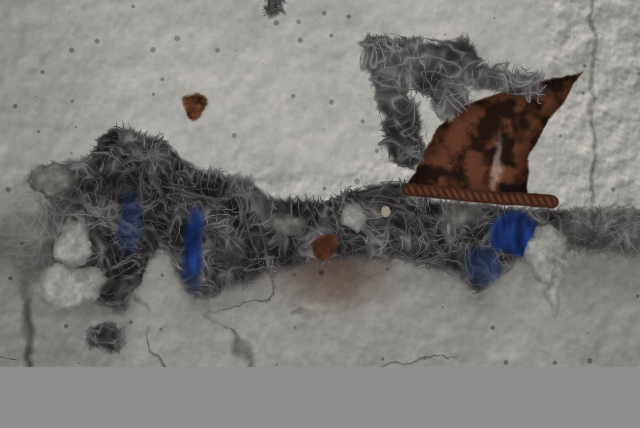
Write a Shadertoy shader that draws this texture.

```glsl
// Cracked concrete wall: a gap stuffed with dark fibres, a rusted plate with a ribbed bar, a grey footer.
const float FOOTER_TOP = .1426, UPPER_TONE = .645, LOWER_TONE = .545;
const vec3 FOOTER = vec3(.555), CONCRETE = vec3(1.012, 1, .965), BLUE = vec3(.09, .17, .38);
const vec3 FIBRE_DARK = vec3(.085, .08, .08), FIBRE_LIGHT = vec3(.47, .46, .46);
const vec3 RUST_DARK = vec3(.13, .085, .07), RUST = vec3(.37, .22, .15);

// Gap outline (top, bottom), sampled evenly across the width
const vec2 GAP[17] = vec2[17](vec2(.545, .4), vec2(.61, .35), vec2(.625, .307), vec2(.703, .277),
  vec2(.678, .414), vec2(.6, .301), vec2(.586, .336), vec2(.535, .371), vec2(.531, .391),
  vec2(.561, .398), vec2(.578, .398), vec2(.531, .375), vec2(.521, .32), vec2(.512, .395),
  vec2(.512, .418), vec2(.512, .414), vec2(.512, .404));
// Clumps: segment ends
const vec4 CLUMPS[4] = vec4[4](vec4(.893, .875, .957, .655), vec4(.91, .86, 1.085, .86),
  vec4(1.085, .835, 1.25, .8), vec4(1.01, .82, 1.05, .775));
// Ellipses: centre, radii
const vec4 CHUNKS[8] = vec4[8](vec4(.165, .336, .08, .05), vec4(.175, .432, .04, .048),
  vec4(.83, .495, .028, .038), vec4(1.285, .405, .055, .065), vec4(1.302, .33, .021, .065),
  vec4(.125, .575, .06, .045), vec4(.676, .475, .05, .032), vec4(1.075, .5, .045, .025));
const vec4 RAGS[4] = vec4[4](vec4(.453, .42, .024, .09), vec4(.305, .475, .024, .07),
  vec4(1.205, .455, .057, .05), vec4(1.13, .375, .045, .05));

float hash(vec2 p) {
  vec3 q = fract(p.xyx * .1031);
  q += dot(q, q.yzx + 33.33);
  return fract((q.x + q.y) * q.z);
}
float noise(vec2 p) {
  vec2 i = floor(p), f = fract(p), e = vec2(1, 0);
  f *= f * (3. - 2. * f);
  return mix(mix(hash(i), hash(i + e), f.x), mix(hash(i + e.yx), hash(i + 1.), f.x), f.y);
}
float fbm(vec2 p) {
  float sum = 0., amp = .5;
  for (int i = 0; i < 5; i++, amp *= .5) {
    sum += amp * noise(p);
    p = mat2(1.6, 1.2, -1.2, 1.6) * p + 7.3;
  }
  return sum;
}

// Shapes: positive inside
float cover(float d, float soft) { return smoothstep(-soft, soft, d); }
float ellipse(vec2 p, vec4 e) { return (1. - length((p - e.xy) / e.zw)) * min(e.z, e.w); }
float capsule(vec2 p, vec4 s, float r) {
  vec2 d = s.zw - s.xy, q = p - s.xy;
  return r - length(q - d * clamp(dot(q, d) / dot(d, d), 0., 1.));
}
float plate(vec2 p) {
  float sides = min(p.x - .63 - .57 * p.y, 1.236 + .63 * max(p.y - .629, 0.) - p.x);
  return min(sides, min(.451 + .28 * p.x - p.y, p.y - .54));
}

// Curled strands running in several directions
float fibres(vec2 p) {
  float strands = 0.;
  p += .05 * vec2(fbm(p * 12.), fbm(p * 12. + 40.));
  for (float k = 0.; k < 5.; k++) {
    float s = sin(.4 + 1.3 * k), c = cos(.4 + 1.3 * k);
    vec2 q = mat2(c, s, -s, c) * p * vec2(75, 16) + 17. * k;
    float ridge = pow(1. - abs(2. * noise(q) - 1.), 5.);
    strands = max(strands, ridge * noise(p * 24. + 9. * k));
  }
  return strands;
}

void mainImage(out vec4 fragColor, in vec2 fragCoord) {
  vec2 p = fragCoord / iResolution.xy * vec2(1.5, 1);
  float px = 1. / iResolution.y, broad = fbm(p * 5.), grain = fbm(p * 60.);
  vec2 w = p + .035 * (vec2(fbm(p * 22.), fbm(p * 22. + 30.)) - .48);
  float t = clamp(w.x / 1.5, 0., .9999) * 16.;
  vec2 gap = mix(GAP[int(t)], GAP[int(t) + 1], smoothstep(0., 1., fract(t)));

  // Concrete: tone, relief, cracks and pits
  float upper = smoothstep(.36, .56, p.y);
  float broken = max(smoothstep(.1, 0., abs(p.y - gap.x)) * smoothstep(.5, .65, p.x),
    smoothstep(1.23, 1.32, p.x) * upper);
  float tone = mix(LOWER_TONE, UPPER_TONE, upper) + .1 * (broad - .48) + .09 * (grain - .48);
  tone *= mix(.86, 1., smoothstep(0., .35, p.x)) - .07 * smoothstep(1.2, 1.5, p.x);
  tone += (fbm(p * 19.) - fbm(p * 19. + vec2(-.08, .15))) * mix(.25, .85, broken);
  float crack = smoothstep(.035, 0., abs(noise(w * vec2(7, 15) + 3.) - .5));
  tone -= .16 * crack * smoothstep(.5, .65, noise(p * 8. + 5.)) * (1. - upper);
  tone -= .16 * smoothstep(.01, 0., abs(w.x - 1.39)) * upper;
  tone -= .2 * smoothstep(.02, 0., abs(w.x - .065)) * smoothstep(.4, .25, p.y);
  vec2 cell = floor(p * 15.), seed = vec2(hash(cell), hash(cell + 71.));
  float pit = .1 * hash(cell + 23.) - length(fract(p * 15.) - .2 - .6 * seed);
  tone -= .17 * cover(pit + .06 * (grain - .5), .03) * step(.6, hash(cell + 9.));
  tone *= 1. - .25 * exp(-22. * max(gap.y - p.y, 0.)) * (1. - upper);
  vec3 col = CONCRETE * tone;
  float stain = cover(ellipse(w, vec4(.78, .36, .11, .07)), .05) * (.3 + broad);
  col *= 1. - stain * vec3(.28, .37, .4);
  col = mix(col, RUST * grain * 1.5, cover(ellipse(w, vec4(.457, .752, .024, .026)), .005));

  // Rusted plate with a pale flake
  float sheet = plate(mix(p, w, .6));
  vec3 rust = mix(RUST_DARK, RUST, smoothstep(.34, .64, fbm(p * 27. + 4.)));
  rust += .3 * cover(ellipse(w, vec4(1.163, .615, .009, .06)), .005);
  col = mix(col, rust * (.65 + .35 * smoothstep(0., .05, sheet)), cover(sheet, .002 + px));

  // Fibre mass: gap, hanging clumps and stray tufts
  float clump = max(ellipse(w, vec4(.645, 1, .022, .035)), ellipse(w, vec4(.244, .21, .037, .03)));
  for (int i = 0; i < 4; i++) clump = max(clump, capsule(w, CLUMPS[i], i == 2 ? .03 : .044));
  float strands = fibres(p), mass = max(min(gap.x - p.y, (p.y - gap.y) * .8), clump);
  float sparse = max(smoothstep(.2, .05, p.x), .55 * smoothstep(1.28, 1.36, p.x));
  float density = cover(mass + .025 * (strands - .25), .009) * (1. - .65 * sparse * (.5 + broad));
  float lift = .3 * smoothstep(.35, .7, fbm(p * 16. + 2.)) + .12 * cover(clump, .02);
  vec3 fibre = mix(FIBRE_DARK, FIBRE_LIGHT, min(strands * .85 + lift, 1.));
  vec3 cloth = BLUE * (.35 + 1.3 * fbm(p * vec2(55, 18)));
  for (int i = 0; i < 4; i++)
    fibre = mix(fibre, cloth, cover(ellipse(w, RAGS[i]), .01) * (i % 2 == 0 ? .9 : .4));
  col = mix(col, fibre, density);

  // Pale chunks, a reddish stone and a small shell
  for (int i = 0; i < 8; i++) {
    float d = ellipse(w + .6 * (w - p), CHUNKS[i]);
    float shade = ((i > 4 ? .4 : .6) + .28 * (grain - .5)) * (.72 + .28 * smoothstep(0., .02, d));
    col = mix(col, CONCRETE * shade, cover(d, .004) * (1. - .4 * strands));
  }
  col = mix(col, RUST * (.4 + .8 * grain), cover(ellipse(w, vec4(.762, .418, .027, .03)), .004));
  col = mix(col, vec3(.58, .54, .48), cover(ellipse(p, vec4(.904, .506, .011, .013)), px));

  // Ribbed bar under the plate
  float bar = capsule(mix(p, w, .2), vec4(.955, .556, 1.295, .528), .015);
  float rib = (.5 + .5 * sin((p.x + .5 * p.y) * 390.)) * smoothstep(0., .012, bar);
  col = mix(col, mix(RUST_DARK, RUST * 1.2, .15 + .5 * rib + .3 * grain), cover(bar, px));

  col = mix(FOOTER, col, cover(p.y - FOOTER_TOP, px));
  fragColor = vec4(clamp(col, 0., 1.), 1);
}
```
